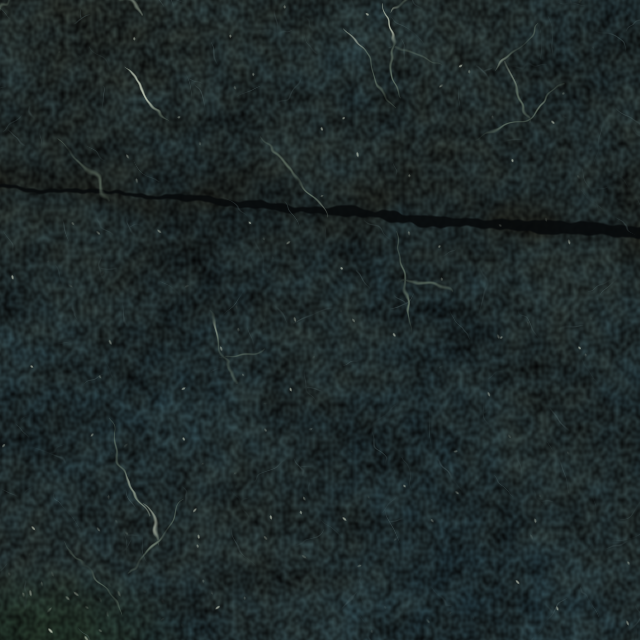
This texture is drawn by a Shadertoy shader. Its source:

```glsl
// Dark blue-green marble: mottled grain from octaves of gradient noise,
// crossed by one black crack and scattered with pale veins, hairlines and
// flecks, which are warped tapering segments placed on jittered grids.

const vec3 STONE = vec3(0.120, 0.164, 0.168);
const vec3 BLUE_SHIFT = vec3(-0.012, 0.002, 0.016);
const vec3 RUST = vec3(0.125, 0.125, 0.095);
const vec3 MOSS = vec3(0.085, 0.135, 0.090);
const vec3 CRACK = vec3(0.025, 0.037, 0.042);
const vec3 VEIN = vec3(0.42, 0.49, 0.43);
const vec3 HAIRLINE = vec3(0.34, 0.42, 0.43);
const vec3 QUARTZ = vec3(0.80, 0.83, 0.76);

vec2 hash2(vec2 p) {
    vec3 q = fract(p.xyx * vec3(0.1031, 0.1030, 0.0973));
    q += dot(q, q.yzx + 33.33);
    return fract((q.xx + q.yz) * q.zy);
}

float cornerSlope(vec2 cell, vec2 offset) {
    float angle = 6.2832 * hash2(cell).x;
    return dot(vec2(cos(angle), sin(angle)), offset);
}

// Gradient noise, roughly -0.7 to 0.7
float noise(vec2 p) {
    vec2 i = floor(p), f = p - i;
    vec2 u = f * f * f * (f * (f * 6.0 - 15.0) + 10.0);
    vec2 e = vec2(1.0, 0.0);
    float low = mix(cornerSlope(i, f), cornerSlope(i + e, f - e), u.x);
    float high = mix(cornerSlope(i + e.yx, f - e.yx), cornerSlope(i + 1.0, f - 1.0), u.x);
    return mix(low, high, u.y);
}

vec2 warp(vec2 p, float scale, float amount) {
    return p + amount * vec2(noise(p * scale), noise(p * scale + 41.7));
}

// Coverage of a segment that thins out towards both ends
float taperedLine(vec2 p, vec2 a, vec2 b, float width, float soft) {
    vec2 ab = b - a;
    float t = clamp(dot(p - a, ab) / dot(ab, ab), 0.0, 1.0);
    float taper = 1.0 - pow(abs(2.0 * t - 1.0), 3.0);
    float d = length(p - a - ab * t);
    return (1.0 - smoothstep(0.0, width * taper + soft, d)) * (0.3 + 0.7 * taper);
}

// Scattered strokes; density holds the chance per cell below and in the top band
float strokes(vec2 p, float cell, vec2 density, float reach, float width,
              float branching, float seed, float soft) {
    vec2 home = floor(p / cell);
    float ink = 0.0;
    for (int j = -1; j <= 1; j++)
    for (int i = -1; i <= 1; i++) {
        vec2 id = home + vec2(i, j);
        vec4 r = vec4(hash2(id + seed), hash2(id + seed + 57.3));
        vec2 middle = (id + r.xy) * cell;
        if (r.z > mix(density.x, density.y, smoothstep(0.70, 0.80, middle.y))) continue;
        // Most strokes fall steeply to the right, some rise gently
        float angle = r.w < 0.72 ? mix(-1.5, -0.6, r.w / 0.72)
                                 : mix(0.2, 0.9, (r.w - 0.72) / 0.28);
        float size = reach * (0.5 + 0.5 * fract(r.z * 91.0));
        vec2 along = size * vec2(cos(angle), sin(angle));
        ink = max(ink, taperedLine(p, middle - along, middle + along, width, soft));
        if (fract(r.x * 53.0) < branching) {
            vec2 fork = 0.9 * size * vec2(cos(angle + 1.3), sin(angle + 1.3));
            ink = max(ink, 0.8 * taperedLine(p, middle - 0.1 * fork, middle + fork, width, soft));
        }
    }
    return ink;
}

// Relative brightness of the stone, centred on zero
float grain(vec2 p) {
    float sum = 0.26 * noise(p * vec2(5.0, 8.0)) + 0.26 * noise(p * vec2(17.0, 24.0) + 9.1);
    sum += 0.34 * noise(warp(p, 30.0, 0.01) * vec2(62.0, 54.0) + 3.7);
    return sum + 0.46 * noise(p * vec2(135.0, 115.0) + 17.3);
}

// Signed height above the wandering crack line
float crackOffset(vec2 p) {
    float line = mix(0.706, 0.638, smoothstep(-0.05, 1.05, p.x));
    line += 0.007 * noise(vec2(p.x * 17.0, 3.4)) + 0.004 * noise(vec2(p.x * 60.0, 8.6));
    return p.y - line;
}

void mainImage(out vec4 fragColor, in vec2 fragCoord) {
    vec2 p = fragCoord / iResolution.y;
    float soft = max(1.0 / iResolution.y, 0.0016);

    // Stone with slow drifts of hue
    float hue = 1.5 * noise(p * 3.5 + 5.2) + noise(p * 28.0) + 0.6 * (0.5 - p.y);
    vec3 color = STONE + BLUE_SHIFT * hue;
    float offset = crackOffset(p);
    float rust = exp(-abs(offset) * 22.0) * smoothstep(-0.15, 0.35, noise(p * vec2(7.0, 14.0) + 2.3));
    color = mix(color, RUST, 0.8 * rust);
    float corner = 1.0 - smoothstep(0.03, 0.22, length((p - vec2(0.06, 0.0)) * vec2(0.8, 1.6)));
    color = mix(color, MOSS, 0.7 * corner);
    color *= 1.0 + 1.45 * grain(p);
    color *= 1.0 - 0.15 * exp(-abs(offset) * 14.0);

    // Crack, widening to the right
    float gap = mix(0.002, 0.0085, p.x) * (1.0 + 0.9 * noise(vec2(p.x * 38.0, 1.5)));
    float opening = 1.0 - smoothstep(gap - soft, gap + 1.5 * soft, abs(offset));
    color = mix(color, CRACK, 0.9 * opening);

    // Hairlines, then branching veins with bright stretches
    vec2 bent = warp(warp(p, 13.0, 0.026), 48.0, 0.007);
    float hair = strokes(bent, 0.05, vec2(0.32, 0.28), 0.032, 0.0004, 0.2, 11.0, soft);
    color = mix(color, HAIRLINE, 0.32 * hair * smoothstep(-0.35, 0.4, noise(p * 25.0 + 6.1)));
    float vein = strokes(bent, 0.13, vec2(0.12, 0.75), 0.085, 0.0018, 0.5, 29.0, soft);
    color = mix(color, VEIN, vein * clamp(0.55 + 0.9 * noise(p * 22.0), 0.1, 0.9));
    color = mix(color, QUARTZ, 0.8 * vein * smoothstep(0.12, 0.42, noise(p * 11.0 + 31.0)));

    // Flecks, crowded in the mossy corner
    float fleck = strokes(p, 0.03, vec2(0.20, 0.14), 0.004, 0.0013, 0.0, 73.0, soft);
    color = mix(color, QUARTZ, 0.65 * fleck * smoothstep(-0.1, 0.45, noise(p * 27.0 + 14.0)));
    float crowd = strokes(p, 0.022, vec2(0.45), 0.005, 0.0016, 0.0, 97.0, soft);
    color = mix(color, QUARTZ, 0.8 * crowd * corner * smoothstep(-0.2, 0.4, noise(p * 35.0)));

    fragColor = vec4(clamp(color, 0.0, 1.0), 1.0);
}
```
